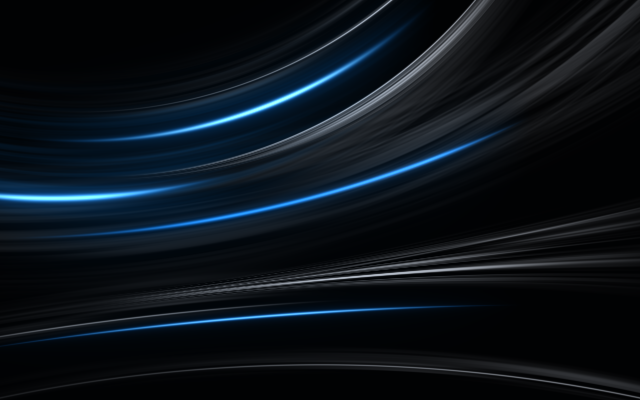
Give the GLSL for this background, as a Shadertoy shader.

```glsl
// Sweeping light trails on near-black: glowing blue arcs among grey fibres.
// Each trail is the signed distance to a large circle, faded along x; the
// fibres are layered value noise stretched along the same curves.

const vec3 NIGHT = vec3(0.004, 0.006, 0.010);
const vec3 SILVER = vec3(0.92, 0.95, 1.0);
const vec3 DEEP_BLUE = vec3(0.008, 0.10, 0.18);
const vec3 BLUE = vec3(0.03, 0.42, 0.85);
const vec3 ICE = vec3(0.68, 0.94, 1.0);

float hash(vec2 p) {
    return fract(sin(dot(p, vec2(127.1, 311.7))) * 43758.5453);
}

float valueNoise(vec2 p) {
    vec2 cell = floor(p), f = fract(p);
    f = f * f * (3.0 - 2.0 * f);
    return mix(mix(hash(cell), hash(cell + vec2(1, 0)), f.x),
               mix(hash(cell + vec2(0, 1)), hash(cell + vec2(1, 1)), f.x), f.y);
}

// Fine strands across a lane that change slowly along it.
float fibres(float lane, float along, float seed) {
    float sum = 0.0, gain = 0.4, freq = 40.0;
    for (int i = 0; i < 4; i++) {
        sum += gain * valueNoise(vec2(lane * freq, along * 2.0) + seed + float(i) * 17.0);
        freq *= 1.75;
        gain *= 0.8;
    }
    return smoothstep(0.38, 1.0, sum);
}

// Signed height above an arc; a negative radius bends it downward.
float arcOffset(vec2 p, vec2 apex, float radius) {
    return (abs(radius) - length(p - apex - vec2(0.0, radius))) * sign(radius);
}

// Rises over span.xy and falls over span.zw.
float fade(float x, vec4 span) {
    return smoothstep(span.x, span.y, x) * (1.0 - smoothstep(span.z, span.w, x));
}

float line(float d, float width) {
    return exp(-d * d / (width * width));
}

// Tapered core, close halo and wide haze.
vec3 lightTrail(float d, float power, float width, float heat, float haze) {
    float core = line(d, width * mix(0.45, 1.0, power));
    float halo = exp(-abs(d) / (width * 2.2));
    vec3 hue = mix(BLUE, ICE, heat * power * core);
    return power * (hue * core + BLUE * halo * 0.32)
         + DEEP_BLUE * haze * sqrt(power) * exp(-abs(d) / 0.065);
}

vec3 blueTrails(vec2 p) {
    float upper = arcOffset(p, vec2(0.20, 0.648), 1.295);
    float left = arcOffset(p, vec2(0.13, 0.504), 1.70);
    float middle = arcOffset(p, vec2(0.0, 0.405), 3.06);
    float lower = arcOffset(p, vec2(1.40, 0.238), -9.5);
    float softEnd = 0.006 * smoothstep(0.75, 1.05, p.x);
    vec3 c = lightTrail(upper, fade(p.x, vec4(0.05, 0.68, 0.70, 1.09)), 0.0075 + softEnd, 1.0, 0.85);
    c += lightTrail(left, fade(p.x, vec4(-0.30, 0.10, 0.18, 0.60)), 0.0085, 0.85, 0.8);
    c += 0.85 * lightTrail(middle, fade(p.x, vec4(0.0, 0.62, 1.06, 1.33)), 0.0055, 0.25, 0.6);
    c += 0.9 * lightTrail(lower, fade(p.x, vec4(-0.15, 0.62, 0.72, 1.32)), 0.0038, 0.6, 0.22);
    return c;
}

// Grey bands following the upper arcs.
float upperBands(vec2 p) {
    float top = arcOffset(p, vec2(0.20, 0.72), 1.223);
    float topFade = fade(p.x, vec4(0.1, 0.95, 1.2, 1.4));
    float light = 0.28 * fibres(top, p.x, 3.0) * fade(top, vec4(-0.04, 0.0, 0.01, 0.13)) * (0.12 + topFade);
    light += 0.45 * topFade * line(top, 0.002);

    float edge = arcOffset(p, vec2(0.25, 0.5595), 1.2205);
    float lane = edge / mix(0.018, 0.065, smoothstep(0.3, 1.1, p.x));
    float edgeFade = fade(p.x, vec4(0.25, 0.85, 1.1, 1.5));
    light += edgeFade * fade(lane, vec4(-1.1, -0.45, -0.08, 0.08)) * (0.07 + 0.65 * fibres(lane * 0.09, p.x, 11.0));
    light += 0.5 * edgeFade * line(edge, 0.002);
    light += 0.12 * edgeFade * fade(lane, vec4(-3.0, -1.0, -0.9, 0.0)) * fibres(edge, p.x, 19.0);

    float outer = arcOffset(p, vec2(0.20, 0.45), 2.0);
    light += 0.20 * fibres(outer, p.x, 29.0) * fade(outer, vec4(-0.16, -0.02, 0.03, 0.14)) * fade(p.x, vec4(0.5, 1.2, 1.6, 2.2));
    float under = arcOffset(p, vec2(0.0, 0.405), 3.06);
    return light + 0.09 * fibres(under, p.x, 37.0) * fade(under, vec4(-0.17, -0.03, 0.0, 0.26));
}

// Fan that opens to the right, with the two bowed bands beneath it.
float lowerBands(vec2 p) {
    float u = p.x - 0.5;
    float bottom = 0.268 + 0.098 * u - 0.039 * u * (u - 0.5);
    float top = 0.277 + 0.135 * u + 0.045 * u * u;
    float lane = (p.y - bottom) / (top - bottom + 0.012);
    float fanFade = fade(p.x, vec4(0.2, 0.8, 0.95, 2.0));
    float light = 0.55 * fanFade * fade(lane, vec4(-0.8, 0.05, 0.45, 1.5)) * fibres(lane * 0.13, p.x, 47.0);
    light += 0.22 * fanFade * (line(p.y - bottom, 0.0035) + line(p.y - top, 0.0022));

    float bow = arcOffset(p, vec2(1.25, 0.245), -7.8) - 0.014;
    float bowFade = fade(p.x, vec4(-0.3, 0.2, 0.35, 0.9));
    light += bowFade * (0.35 * line(bow, 0.0022) + 0.2 * fibres(bow, p.x, 59.0) * fade(bow, vec4(-0.02, 0.0, 0.01, 0.12)));

    float arch = arcOffset(p, vec2(0.80, 0.088), -3.9);
    float archFade = fade(p.x, vec4(-0.1, 1.3, 1.4, 2.2));
    light += (0.12 + archFade) * fade(arch, vec4(-0.025, -0.005, 0.0, 0.055)) * 0.38 * fibres(arch, p.x, 67.0);
    return light + (0.07 + 0.36 * archFade) * line(arch, 0.0022);
}

void mainImage(out vec4 fragColor, in vec2 fragCoord) {
    vec2 p = fragCoord / iResolution.y;
    vec3 color = NIGHT + SILVER * (upperBands(p) + lowerBands(p));

    // Blue-tinted fibres fill the sweep between the bright trails.
    float sweep = arcOffset(p, vec2(0.20, 0.648), 1.295);
    color += DEEP_BLUE * 0.8 * fibres(sweep, p.x, 79.0) * fade(sweep, vec4(-0.28, -0.08, 0.0, 0.2)) * (1.0 - smoothstep(0.5, 1.2, p.x));
    color += blueTrails(p);
    fragColor = vec4(min(color, 1.0), 1.0);
}
```
